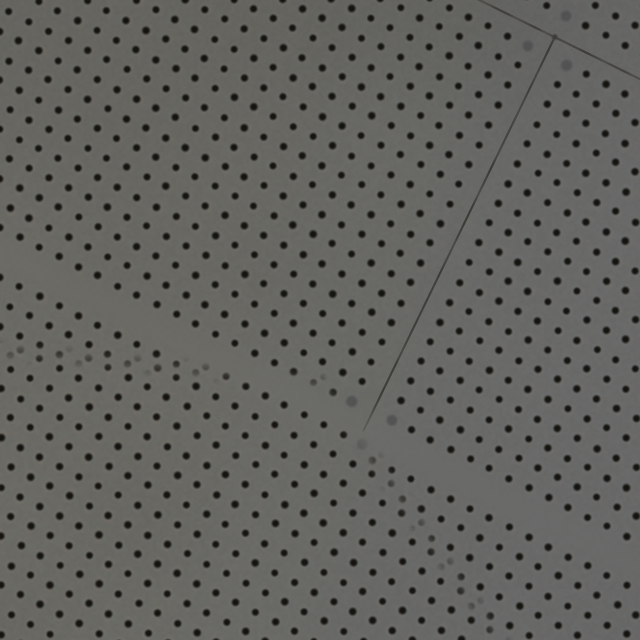
This texture is drawn by a three.js fragment shader. Its source:

```glsl
// Grey perforated ceiling panels, tilted, with thin joints and a plastered band.
// Holes sit on a square lattice in panel space; one row or column is left out
// at each joint, and a displaced patch cross-fades in with ghosted holes.

#define TILT 0.4573                 // panel rotation, radians
#define PITCH vec2(0.0341, 0.0344)  // hole spacing along and across
#define JOINT vec2(0.566, 0.327)    // where the seam meets the plastered band
#define PANEL_ROWS 20.0             // rows between the two long joints
#define HOLE_CORE 0.0026
#define HOLE_RIM 0.0081
#define PATCH_SHIFT vec2(0.29, 0.46)
#define PATCH_FADE 0.023
#define GRAIN 0.022

varying vec2 vUv;

const vec3 PAINT = vec3(0.413, 0.411, 0.388);
const vec3 HOLE = vec3(0.085, 0.08, 0.065);
const vec3 FILLER = vec3(0.30, 0.305, 0.305);
const vec3 SEAM = vec3(0.20, 0.19, 0.17);

float hash(vec2 p) {
  vec3 q = fract(vec3(p.xyx) * 0.1031);
  q += dot(q, q.yzx + 33.33);
  return fract((q.x + q.y) * q.z);
}

float noise(vec2 p) {
  vec2 i = floor(p), f = fract(p);
  f = f * f * (3.0 - 2.0 * f);
  return mix(mix(hash(i), hash(i + vec2(1.0, 0.0)), f.x),
             mix(hash(i + vec2(0.0, 1.0)), hash(i + 1.0), f.x), f.y);
}

// Panel space: one unit per hole, x along the long joints, y across them.
vec2 panelSpace(vec2 uv) {
  vec2 d = uv - JOINT;
  float c = cos(TILT), s = sin(TILT);
  return vec2(c * d.x - s * d.y, s * d.x + c * d.y) / PITCH;
}

// Coverage of x: open hole, y: filled hole, z: pale rim.
vec3 holes(vec2 q) {
  vec2 cell = floor(q + 0.5);
  float fromMiddle = abs(cell.y - 0.5 * PANEL_ROWS);
  float half_ = 0.5 * PANEL_ROWS;
  bool onJoint = abs(fromMiddle - half_) < 0.5;
  bool onSeam = abs(cell.x) < 0.5 && fromMiddle < half_;
  if (onJoint || onSeam) return vec3(0.0);

  // Screw holes at the panel corners are stopped with filler.
  bool filled = (abs(abs(cell.x) - 1.0) < 0.5 && abs(fromMiddle - half_ + 1.0) < 0.5)
             || (abs(cell.x) < 0.5 && abs(fromMiddle - half_ - 1.0) < 0.5);

  vec2 jitter = vec2(hash(cell + 71.0), hash(cell + 137.0)) - 0.5;
  float size = 0.94 + 0.12 * hash(cell + 211.0);
  float r = length((q - cell - 0.06 * jitter) * PITCH) / size;
  if (filled) return vec3(0.0, 0.8 * (1.0 - smoothstep(0.005, 0.0115, r)), 0.0);
  float open = 1.0 - smoothstep(HOLE_CORE, HOLE_RIM, r);
  float rim = smoothstep(0.006, 0.009, r) * (1.0 - smoothstep(0.009, 0.013, r));
  return vec3(open, 0.0, rim);
}

float line(float d, float width) {
  return 1.0 - smoothstep(0.3 * width, width, abs(d));
}

void main() {
  vec2 q = panelSpace(vUv);

  // Displaced patch at the lower left, bounded by two soft edges.
  float topEdge = 0.453 - 0.1 * vUv.x - vUv.y;
  float sideEdge = 0.82 * (0.573 + 0.7 * (0.297 - vUv.y) - vUv.x);
  float patchMix = smoothstep(-PATCH_FADE, PATCH_FADE, min(topEdge, sideEdge));
  vec3 cover = mix(holes(q), holes(q - PATCH_SHIFT), patchMix);

  // Paint: warm at the left, cooler at the right, with soft mottling.
  float inPanel = smoothstep(-0.1, 0.1, q.y) * (1.0 - smoothstep(19.8, 20.0, q.y));
  float band = exp(-1.6 * q.y * q.y);
  float cool = smoothstep(0.2, 1.0, vUv.x - 0.3 * vUv.y + 0.2);
  vec3 color = PAINT + cool * vec3(-0.006, -0.002, 0.016);
  color *= 0.985 + 0.03 * noise(vUv * 5.0) - 0.035 * smoothstep(0.6, 1.0, vUv.y);
  color += 0.006 * inPanel * smoothstep(0.0, 0.1, q.x) * exp(-max(q.x, 0.0));
  color += 0.006 * band;

  float grain = 0.6 * noise(vUv * 170.0) + 0.4 * noise(vUv * 330.0 + 19.0) - 0.5;
  color += GRAIN * grain * (1.0 - 0.65 * band);

  // Joints: a fine seam between panels and a fainter one along the top.
  float seamX = q.x - 0.05 + 0.005 * q.y;
  float wear = 0.6 + 0.4 * noise(vec2(q.y * 1.5, 4.0));
  float seam = line(seamX, 0.075) * inPanel * wear * smoothstep(0.0, 3.0, q.y + 1.2);
  float topY = q.y - 19.9;
  float topSeam = line(topY, 0.08) * (0.4 + 0.4 * noise(vec2(q.x * 2.0, 9.0)));
  float corner = 1.0 - smoothstep(0.05, 0.2, length(vec2(seamX, topY)));
  color = mix(color, SEAM, max(max(0.85 * seam, topSeam), 0.8 * corner));

  // Holes, with a faint warm and cool fringe on opposite sides.
  vec2 side = fract(q + 0.5) - 0.5;
  color += cover.z * (0.008 + 0.035 * side.x * vec3(1.0, 0.0, -0.4));
  color = mix(color, FILLER, cover.y);
  color = mix(color, HOLE, cover.x);

  gl_FragColor = vec4(color, 1.0);
}
```
